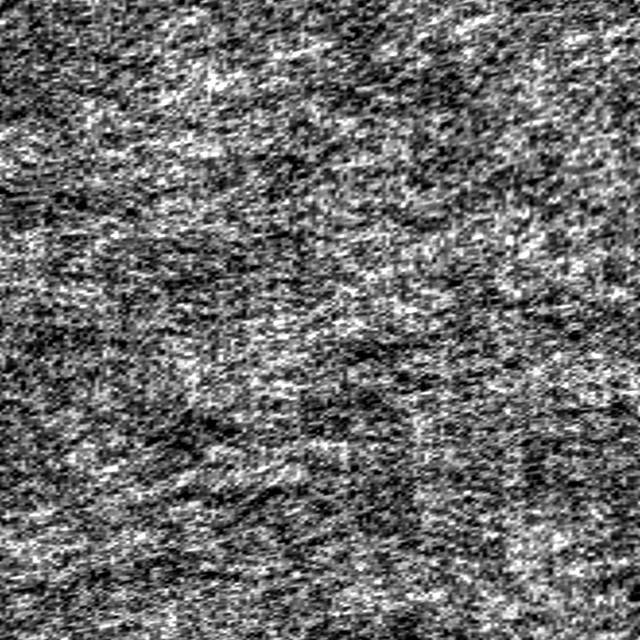
Reproduce this texture procedurally as a Shadertoy shader.

```glsl
#define FINE_SCALE vec2(165.0, 225.0)
#define GRAIN_SCALE vec2(78.0, 150.0)
#define STREAK_SCALE vec2(30.0, 82.0)
#define BLOTCH_SCALE vec2(7.0, 13.0)
#define LAYER_WEIGHTS vec4(0.66, 0.55, 0.42, 0.30)
#define TILT 0.12
#define WARP_SCALE 3.0
#define WARP_AMOUNT 0.06
#define MEAN_GREY 0.415
#define CONTRAST 1.02
#define HIGHLIGHT_SKEW 0.3

float hash(vec2 cell) {
    return fract(sin(dot(cell, vec2(127.1, 311.7))) * 43758.5);
}

// Smooth value noise, centred on zero
float noise(vec2 p) {
    vec2 cell = floor(p);
    vec2 f = fract(p);
    vec2 blend = f * f * (3.0 - 2.0 * f);
    float low = mix(hash(cell), hash(cell + vec2(1.0, 0.0)), blend.x);
    float high = mix(hash(cell + vec2(0.0, 1.0)), hash(cell + vec2(1.0)), blend.x);
    return mix(low, high, blend.y) - 0.5;
}

// Shear the plane so the streaks climb to the right and bend slowly
vec2 bendFibres(vec2 uv) {
    float bend = noise(uv * WARP_SCALE + 5.3);
    return uv + vec2(0.0, WARP_AMOUNT * bend - TILT * uv.x);
}

void mainImage(out vec4 fragColor, in vec2 fragCoord) {
    vec2 uv = fragCoord / iResolution.y;
    vec2 fibre = bendFibres(uv);

    // Speckle, elongated grain, longer streaks and broad patches
    vec4 layers = vec4(
        noise(fibre * FINE_SCALE + 11.0),
        noise(fibre * GRAIN_SCALE + 37.0),
        noise(fibre * STREAK_SCALE + 71.0),
        noise(fibre * BLOTCH_SCALE + 93.0));
    float relief = CONTRAST * dot(layers, LAYER_WEIGHTS);

    // Lift the bright tail slightly while keeping the mean
    float grey = MEAN_GREY + relief + HIGHLIGHT_SKEW * (relief * relief - 0.045);
    fragColor = vec4(vec3(clamp(grey, 0.0, 1.0)), 1.0);
}
```
